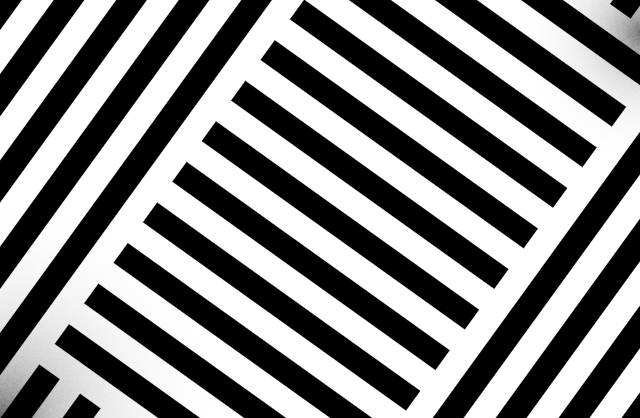
This pattern is drawn by a WebGL 1 fragment shader. Its source:

```glsl
precision highp float;
// Draws a tilted ladder of black bars between diagonal stripes, with shaded corners.
uniform vec2 u_resolution;

// Signed distance to repeating bands, the first one starting at "start".
float bands(float t, float start, float period, float width) {
  float centered = mod(t - start - 0.5 * width + 0.5 * period, period) - 0.5 * period;
  return abs(centered) - 0.5 * width;
}

float hash(vec2 cell) {
  return fract(sin(dot(cell, vec2(12.9898, 78.233))) * 43758.5453);
}

// Darkness that fades away from a point.
float shade(vec2 p, vec2 center, float strength, float reach) {
  return strength * exp(-distance(p, center) / reach);
}

void main() {
  vec2 p = gl_FragCoord.xy / u_resolution * vec2(1.536, 1.0);

  // Tilted axes: across the column, and down along it.
  float across = 0.588 + dot(p, vec2(0.809, -0.588));
  float depth = 0.814 - dot(p, vec2(0.581, 0.814));
  float columnOffset = abs(across - 0.978);
  float depthOffset = abs(depth + 0.094);

  // Long stripes on either side of the column.
  float leftStripes = max(bands(across, 0.4685, 0.1214, 0.0595), across - 0.55);
  float rightStripes = max(bands(across, 1.428, 0.1222, 0.06), 1.4 - across);

  // Crossbars fill the column; lengthwise stripes continue past both its ends.
  float crossbars = bands(depth, 0.535, 0.12, 0.0585);
  crossbars = max(crossbars, max(columnOffset - 0.388, depthOffset - 0.7195));
  float endStripes = bands(across, 0.589, 0.1202, 0.0605);
  endStripes = max(endStripes, max(columnOffset - 0.41, 0.749 - depthOffset));

  float ink = min(min(leftStripes, rightStripes), min(crossbars, endStripes));
  float edge = 0.7 / u_resolution.y;
  float paper = smoothstep(-edge, edge, ink);

  // Grainy shadows in the lower left and upper right corners.
  float shadow = shade(p, vec2(0.0), 0.62, 0.14)
               + shade(p, vec2(1.55, 0.92), 0.65, 0.08);
  float grain = (hash(floor(p * 334.0)) - 0.5) * 0.16 * shadow;
  float light = clamp(1.015 - shadow + grain, 0.0, 1.0);

  gl_FragColor = vec4(vec3(paper * light), 1.0);
}
```
